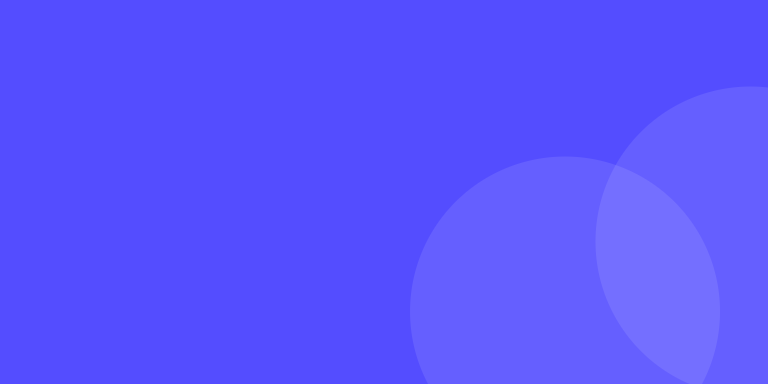
Write a Shadertoy shader that draws this background.

```glsl
// A flat indigo backdrop with two large translucent white discs at lower right.
// Each disc is a smoothed circle distance blended over the base, so their
// overlap brightens into a lens. Lengths are in canvas heights.

const float DISC_RADIUS = 0.4036;

// Antialiased coverage of a disc, with an edge about one pixel wide.
float discCoverage(vec2 point, vec2 center) {
    float edgeDistance = length(point - center) - DISC_RADIUS;
    return clamp(0.5 - edgeDistance * iResolution.y, 0.0, 1.0);
}

void mainImage(out vec4 fragColor, in vec2 fragCoord) {
    vec2 point = fragCoord / iResolution.y;
    vec3 color = vec3(0.329, 0.302, 1.0);

    // Front and rear discs share one size and opacity.
    for (int i = 0; i < 2; i++) {
        vec2 center = vec2(1.4714, 0.1888) + float(i) * vec2(0.483, 0.1823);
        color = mix(color, vec3(1.0), 0.1 * discCoverage(point, center));
    }

    fragColor = vec4(color, 1.0);
}
```
